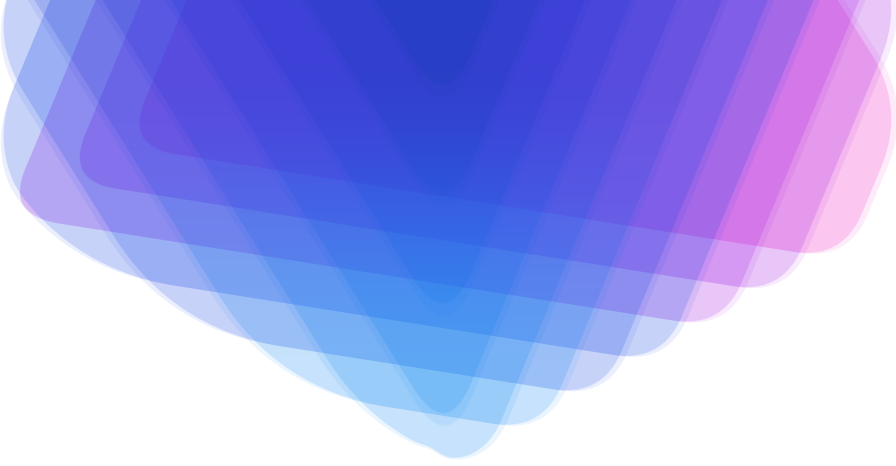
This background is drawn by a WebGL 2 fragment shader. Its source:

```glsl
#version 300 es
precision highp float;
// A fan of translucent rounded polygons hanging from the top edge on white.
// Each sheet is a smooth intersection of five half planes whose offsets shift
// by a fixed step per sheet; sheets blend from pink through violet to blue.

uniform vec2 u_resolution;
out vec4 outColor;

const float CANVAS_WIDTH = 7.68;   // design units across; y runs downward
const int SHEETS = 11;
const float STEEP_LEAN = 0.4167;   // x lost per unit y on the steep sides
const float DIAGONAL_LEAN = 0.625; // x gained per unit y on the diagonals
const float BASE_SLOPE = 0.158;
const float BASE_PIVOT = 3.84;

// Offset of each side for the first sheet, and its step per sheet
const vec2 RIGHT_SIDE = vec2(8.15, -0.392);
const vec2 LEFT_SIDE = vec2(1.60, -0.39);
const vec2 LEFT_DIAGONAL = vec2(-2.63, 0.585);
const vec2 RIGHT_DIAGONAL = vec2(7.18, 0.585);
const vec2 BASE = vec2(1.69, 0.376);

const float SIDE_ROUNDING = 0.45;
const float BASE_ROUNDING = 0.42;
const float WIDE_ROUNDING = 0.72;
const float RIM_WIDTH = 0.05;
const float RIM_ALPHA = 0.08;
const float SHEET_ALPHA = 0.225;

const vec3 PINK = vec3(0.93, 0.00, 0.73);
const vec3 VIOLET = vec3(0.60, 0.00, 0.88);
const vec3 PERIWINKLE = vec3(0.02, 0.22, 0.89);
const vec3 INDIGO = vec3(0.09, 0.19, 0.82);
const vec3 SKY = vec3(0.00, 0.50, 0.94);
const vec3 NAVY = vec3(0.04, 0.23, 0.66);

float smoothMax(float a, float b, float k) {
    float h = max(k - abs(a - b), 0.0);
    return max(a, b) + h * h / (4.0 * k);
}

float offsetAt(vec2 side, float index) {
    return side.x + side.y * index;
}

// Signed distance to a sheet; grow widens the outer sides but not the base
float sheetDistance(vec2 p, float index, float grow) {
    float steepX = p.x + STEEP_LEAN * p.y;
    float diagonalX = p.x - DIAGONAL_LEAN * p.y;
    float steepScale = length(vec2(1.0, STEEP_LEAN));
    float diagonalScale = length(vec2(1.0, DIAGONAL_LEAN));

    float right = (steepX - offsetAt(RIGHT_SIDE, index)) / steepScale - grow;
    float left = (offsetAt(LEFT_SIDE, index) - steepX) / steepScale;
    float steep = max(right, left);
    float diagonal = max(offsetAt(LEFT_DIAGONAL, index) - diagonalX,
                         diagonalX - offsetAt(RIGHT_DIAGONAL, index));
    diagonal = diagonal / diagonalScale - grow;

    float base = p.y - BASE_SLOPE * (p.x - BASE_PIVOT) - offsetAt(BASE, index);
    base /= length(vec2(1.0, BASE_SLOPE));

    float rounding = mix(BASE_ROUNDING, WIDE_ROUNDING,
                         smoothstep(-0.2, 0.2, diagonal - steep));
    return smoothMax(smoothMax(steep, diagonal, SIDE_ROUNDING), base, rounding);
}

vec3 sheetColor(float index, float y) {
    if (index < 0.5) return PINK;
    if (index < 2.5) return VIOLET;
    if (index < 4.5) return PERIWINKLE;
    // Blue sheets brighten toward their lower tips
    vec3 upper = mix(INDIGO, NAVY, smoothstep(7.0, 10.0, index));
    return mix(upper, SKY, smoothstep(0.5, 3.2, y));
}

float coverage(float d, float pixel) {
    return clamp(0.5 - d / pixel, 0.0, 1.0);
}

void main() {
    float pixel = CANVAS_WIDTH / u_resolution.x;
    vec2 p = vec2(gl_FragCoord.x, u_resolution.y - gl_FragCoord.y) * pixel;

    // Lay the sheets over white, widest first
    vec3 color = vec3(1.0);
    for (int i = 0; i < SHEETS; i++) {
        float index = float(i);
        float fill = coverage(sheetDistance(p, index, 0.0), pixel);
        float rim = coverage(sheetDistance(p, index, RIM_WIDTH), pixel);
        float alpha = mix(rim * RIM_ALPHA, SHEET_ALPHA, fill);
        color = mix(color, sheetColor(index, p.y), alpha);
    }
    outColor = vec4(color, 1.0);
}
```
